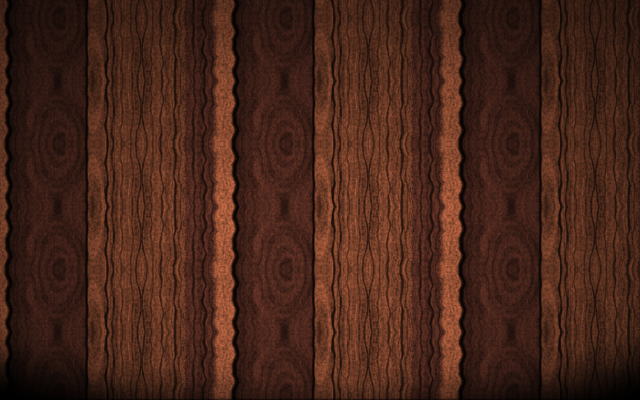
Reproduce this texture procedurally as a WebGL 2 fragment shader.

```glsl
#version 300 es
precision highp float;
// Dark rosewood planks with mirrored almond grain, tiled, under a soft vignette.

uniform vec2 u_resolution;
out vec4 outColor;

// Layout, in canvas heights
const vec2 TILE_SIZE = vec2(0.567, 0.314);
const vec2 TILE_ORIGIN = vec2(0.021, 0.012);

// Plank borders, as fractions of a tile
const float HEART_END = 0.346;
const float FIGURED_END = 0.779;
const float SAP_START = 0.912;
const float SPINDLE_AXIS = 0.586;

// Plank brightness and wood tint
const float HEART_TONE = 0.275;
const float FIGURED_TONE = 0.43;
const float RED_TONE = 0.30;
const float SAP_TONE = 0.60;
const vec3 WOOD_TINT = vec3(1.0, 0.54, 0.35);
const vec3 RED_TINT = vec3(1.0, 0.51, 0.38);

// Grain
const float RING_DENSITY = 62.0;
const float RING_CONTRAST = 0.38;
const float PORE_CONTRAST = 0.36;

// Dark veins: position, half width, strength
const int VEIN_COUNT = 12;
const vec3 VEINS[VEIN_COUNT] = vec3[](
    vec3(0.040, 0.003, 0.25), vec3(0.432, 0.005, 0.75), vec3(0.458, 0.004, 0.60),
    vec3(0.503, 0.003, 0.45), vec3(0.545, 0.003, 0.35), vec3(0.632, 0.003, 0.40),
    vec3(0.672, 0.004, 0.60), vec3(0.735, 0.005, 0.65), vec3(0.755, 0.003, 0.45),
    vec3(0.815, 0.004, 0.50), vec3(0.862, 0.005, 0.60), vec3(0.893, 0.003, 0.35));

const float PI = 3.14159265;

vec2 gradient(vec2 cell) {
    vec3 p = fract(cell.xyx * vec3(0.1031, 0.1030, 0.0973));
    p += dot(p, p.yzx + 33.33);
    float angle = 2.0 * PI * fract((p.x + p.y) * p.z);
    return vec2(cos(angle), sin(angle));
}

// Gradient noise, roughly -1 to 1
float noise(vec2 p) {
    vec2 i = floor(p), f = p - i;
    vec2 s = f * f * f * (f * (f * 6.0 - 15.0) + 10.0);
    vec2 e = vec2(1.0, 0.0);
    float low = mix(dot(gradient(i), f), dot(gradient(i + e), f - e), s.x);
    float high = mix(dot(gradient(i + e.yx), f - e.yx), dot(gradient(i + 1.0), f - 1.0), s.x);
    return 1.5 * mix(low, high, s.y);
}

// Level curves: closed almonds that meet in pinches, straight grain far away
float almond(float x, float v, float halfWidth) {
    return length(vec2(x / halfWidth, sin(PI * v)));
}

// Anti-aliased dark line, 1 on the line and 0 away from it
float line(float dist, float halfWidth, float pixel) {
    return 1.0 - smoothstep(halfWidth - pixel, halfWidth + pixel, abs(dist));
}

float vignette(vec2 q) {
    vec2 d = (q - vec2(0.5, 0.38)) * vec2(1.25, 1.12);
    float glow = 1.12 - 0.95 * smoothstep(0.0, 1.35, length(d));
    float side = 2.0 * q.x - 1.0;
    float floorFade = smoothstep(0.0, 0.2, q.y + 0.13 * (1.0 - side * side));
    return glow * floorFade * smoothstep(-0.004, 0.006, q.y);
}

void main() {
    vec2 q = gl_FragCoord.xy / u_resolution;
    vec2 p = gl_FragCoord.xy / u_resolution.y;
    vec2 tile = (p - TILE_ORIGIN) / TILE_SIZE;
    float pixel = 1.0 / (u_resolution.y * TILE_SIZE.x);

    // Mirrored height: 0 at the almond centres, 0.5 at the pinches
    float v = tile.y;
    float w = abs(fract(v + 0.5) - 0.5);
    float borderWeight = 0.5 + 0.5 * cos(2.0 * PI * tile.x);
    float u = fract(tile.x + 0.014 * borderWeight * noise(vec2(w * 11.0, 3.7)));
    float wobble = 0.012 * noise(vec2(u * 9.0, w * 7.0)) + 0.004 * noise(vec2(u * 30.0, w * 18.0));

    // Plank masks
    float figured = smoothstep(-pixel, pixel, u - HEART_END);
    float red = smoothstep(-pixel, pixel, u + wobble * 0.4 - FIGURED_END);
    float sap = smoothstep(-0.012, 0.012, u + wobble - SAP_START);

    // Ring fields of the heart almonds, the border almonds and the spindle
    float heartX = u + wobble * 0.5 - 0.228 + 0.014 * (0.5 - 0.5 * cos(2.0 * PI * v));
    float heart = almond(heartX, v, 0.11);
    float border = almond(u + wobble * 0.5 - 0.372, v + 0.5, 0.046);
    float spindleX = abs(u + wobble * 0.3 - SPINDLE_AXIS);
    float spindleWidth = 0.011 + 0.004 * cos(2.0 * PI * v) + 0.009 * cos(4.0 * PI * v);
    float straight = spindleX - spindleWidth * exp(-spindleX * 14.0) + wobble * 0.6;
    float figuredField = mix(border * 0.046, straight + 0.5, step(0.432, u + wobble));
    float field = mix(heart * 0.11, figuredField, figured);
    field = mix(field, u + wobble + 2.0, red);

    // Growth rings and short pores
    float rings = 0.7 * noise(vec2(field * RING_DENSITY, w * 1.5))
                + 0.5 * noise(vec2(field * RING_DENSITY * 2.3 + 9.0, w * 3.0));
    float pores = 0.6 * noise(vec2(u * 85.0, w * 34.0)) + 0.5 * noise(vec2(u * 120.0 + 7.0, w * 75.0));
    float mottle = noise(vec2(u * 14.0, w * 5.0 + 2.0));

    float tone = mix(HEART_TONE, FIGURED_TONE, figured);
    tone = mix(mix(tone, RED_TONE, red), SAP_TONE, sap);
    tone *= 1.0 + RING_CONTRAST * rings * (1.0 - 0.6 * sap) + PORE_CONTRAST * pores + 0.12 * mottle;

    // Dark almond cores and pinches
    float pinch = exp(-heartX * heartX / 0.0006 - (w - 0.5) * (w - 0.5) / 0.006);
    float core = smoothstep(0.4, 0.05, heart);
    tone *= 1.0 - (1.0 - figured) * (0.5 * pinch + 0.25 * core);
    tone *= 1.0 - 0.4 * figured * smoothstep(0.55, 0.1, border);

    // Veins and the spindle outline
    for (int i = 0; i < VEIN_COUNT; i++) {
        vec3 vein = VEINS[i];
        float sway = 0.010 * noise(vec2(vein.x * 17.0, w * 6.0)) + 0.004 * noise(vec2(vein.x * 41.0, w * 15.0));
        float thickness = vein.y * (1.0 + 0.5 * noise(vec2(w * 9.0, vein.x * 50.0)));
        tone *= 1.0 - vein.z * line(u + sway - vein.x, thickness, pixel);
    }
    tone *= 1.0 - 0.6 * line(spindleX - spindleWidth, 0.0035, pixel);

    // Shaded joints between planks
    float joint = min(u, 1.0 - u);
    tone *= 1.0 - 0.85 * smoothstep(0.016, 0.003, joint);
    tone *= 1.0 - 0.45 * exp(-u * 28.0);
    tone *= 1.0 - 0.8 * line(u - HEART_END, 0.005, pixel);
    tone *= 1.0 - 0.3 * (1.0 - figured) * exp((u - HEART_END) * 30.0);

    float redness = max(1.0 - figured, red * (1.0 - sap));
    vec3 color = mix(WOOD_TINT, RED_TINT, redness) * tone * vignette(q);
    outColor = vec4(clamp(color, 0.0, 1.0), 1.0);
}
```
